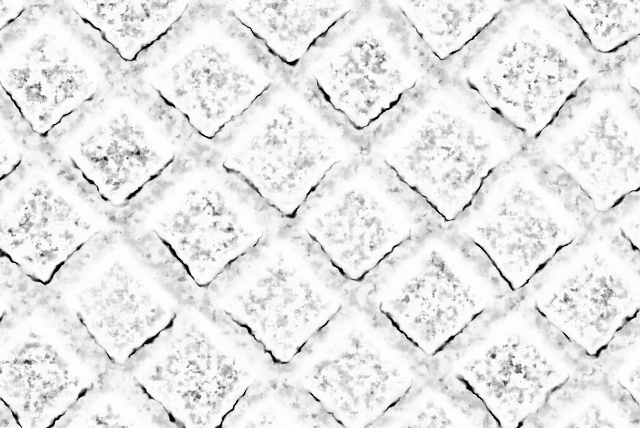
Reproduce this texture map procedurally as a WebGL 2 fragment shader.

```glsl
#version 300 es
precision highp float;
// Cavity map of rough diamond-laid cobbles: a skewed lattice of jittered,
// rounded squares with finely pitted faces, pale rims, dusty joints and
// ragged black cracks that run along the lower two sides of each stone.

uniform vec2 u_resolution;
out vec4 fragColor;

float hash(vec2 c) {
  vec3 h = fract(c.xyx * 0.1031);
  h += dot(h, h.yzx + 33.33);
  return fract((h.x + h.y) * h.z);
}

float noise(vec2 p) {
  vec2 i = floor(p), f = fract(p);
  f = f * f * (3.0 - 2.0 * f);
  return mix(mix(hash(i), hash(i + vec2(1, 0)), f.x),
             mix(hash(i + vec2(0, 1)), hash(i + vec2(1, 1)), f.x), f.y);
}

float fbm(vec2 p) {
  float sum = 0.0, amp = 0.571;
  for (int i = 0; i < 3; i++) {
    sum += amp * noise(p);
    p = mat2(1.6, 1.2, -1.2, 1.6) * p + 7.3;
    amp *= 0.5;
  }
  return sum;
}

float roundedBox(vec2 q, vec2 halfSize, float radius) {
  vec2 e = abs(q) - halfSize + radius;
  return length(max(e, 0.0)) + min(max(e.x, e.y), 0.0) - radius;
}

void main() {
  vec2 p = gl_FragCoord.xy / u_resolution.y;

  // Uneven outlines: a broad bend plus fine chipping
  vec2 bend = vec2(fbm(p * 10.0), fbm(p * 10.0 + 31.0)) - 0.5;
  vec2 chip = vec2(fbm(p * 55.0 + 5.0), fbm(p * 55.0 + 67.0)) - 0.5;
  vec2 w = p + 0.024 * bend + 0.013 * chip;

  // Crack thickness and gaps along its length
  float bead = noise(p * 75.0 + 13.0);
  float thickness = 0.0020 + 0.0050 * bead * bead;
  float broken = smoothstep(0.25, 0.72, fbm(p * 38.0 + 41.0));

  // Nearest stones on the skewed lattice
  mat2 lattice = mat2(0.179, -0.173, 0.194, 0.175);
  vec2 origin = vec2(0.842, 0.468);
  vec2 cell = round(inverse(lattice) * (w - origin));
  float nearest = 1.0, crack = 0.0, shade = 0.0, wear = 0.5;
  for (int j = -1; j <= 1; j++) {
    for (int i = -1; i <= 1; i++) {
      vec2 id = cell + vec2(i, j);
      vec3 rnd = vec3(hash(id + 17.0), hash(id + 53.0), hash(id + 91.0));
      vec2 v = w - origin - lattice * id - 0.020 * (rnd.xy - 0.5);
      float angle = 0.77 + 0.2 * (rnd.z - 0.5);
      vec2 q = mat2(cos(angle), -sin(angle), sin(angle), cos(angle)) * v;
      float d = roundedBox(q, 0.100 + 0.016 * (rnd.zx - 0.5), 0.020);
      float lower = 1.0 - smoothstep(-0.04, 0.005, v.y);
      float line = exp(-d * d / (thickness * thickness));
      crack = max(crack, line * lower * (0.15 + 0.95 * broken));
      float fade = exp(-abs(d) / (d > 0.0 ? 0.016 : 0.005));
      shade = max(shade, fade * lower);
      if (d < nearest) {
        nearest = d;
        wear = rnd.y;
      }
    }
  }

  // Finely pitted faces inside a smooth pale rim
  float face = 1.0 - smoothstep(-0.040, -0.010, nearest);
  float patches = 0.55 + 0.9 * noise(p * 22.0 + 3.0);
  float pits = smoothstep(0.40, 0.90, fbm(p * 78.0));
  float deep = smoothstep(0.60, 0.88, fbm(p * 84.0 + 23.0));
  float dark = face * (0.015 + patches * mix(0.22, 0.36, wear) * pits
                      + patches * mix(0.20, 0.60, wear) * deep);

  // Pale dusty joints, darkest just below each stone
  float joint = smoothstep(0.000, 0.030, nearest);
  float dust = smoothstep(0.30, 0.85, fbm(p * 58.0 + 77.0));
  float scratches = smoothstep(0.60, 0.88, fbm(p * 72.0 + 11.0));
  dark += joint * (0.03 + 0.15 * dust + 0.30 * scratches);
  dark += shade * (0.06 + 0.28 * dust);

  // Cracks over everything
  dark = max(dark, min(crack * 1.15, 1.0));
  fragColor = vec4(vec3(0.995 * (1.0 - clamp(dark, 0.0, 0.985))), 1.0);
}
```
